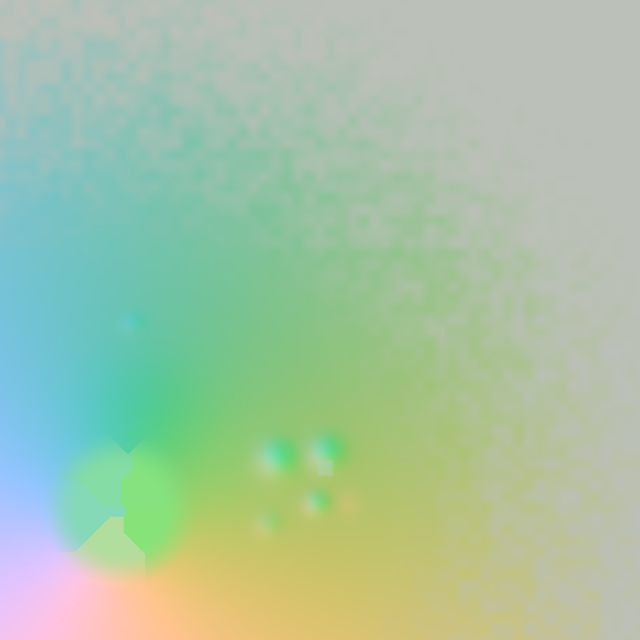
This background is drawn by a three.js fragment shader. Its source:

```glsl
// A soft colour wheel turning around a pole near the lower left, fading to grainy grey.
// Red and blue follow the direction from the pole; a faceted mint patch built from
// diamond-metric cells covers the pole, and a few small glints sit beside it.

varying vec2 vUv;

const vec2 POLE = vec2(0.17, 0.17);
const vec3 GREY = vec3(0.735, 0.752, 0.722);

float hash(vec2 cell) {
  vec3 h = fract(vec3(cell.xyx) * 0.1031);
  h += dot(h, h.yzx + 33.33);
  return fract((h.x + h.y) * h.z);
}

float valueNoise(vec2 p) {
  vec2 i = floor(p);
  vec2 f = fract(p);
  f = f * f * (3.0 - 2.0 * f);
  float low = mix(hash(i), hash(i + vec2(1.0, 0.0)), f.x);
  float high = mix(hash(i + vec2(0.0, 1.0)), hash(i + vec2(1.0, 1.0)), f.x);
  return mix(low, high, f.y);
}

float grain(vec2 p) {
  return 0.65 * valueNoise(p * 58.0) + 0.35 * valueNoise(p * 27.0 + 19.0) - 0.5;
}

float glow(vec2 p, vec2 center, float radius) {
  vec2 d = (p - center) / radius;
  return exp(-dot(d, d));
}

// Constant green, with red and blue opposed to the direction from the pole
vec3 colourWheel(vec2 p, vec2 pole) {
  vec2 q = p - pole;
  float dist = length(q);
  vec2 dir = q / max(dist, 0.001);
  float rough = smoothstep(0.36, 0.62, dist);
  float fade = 1.0 - smoothstep(0.35, 0.92, dist + 0.22 * rough * grain(p));
  float chroma = 0.31 * fade + 0.13 * glow(p, vec2(0.23, 0.35), 0.11);
  vec3 color = GREY - chroma * vec3(dir.y, 0.0, dir.x);
  color.g += 0.012 * fade + 0.05 * glow(p, vec2(0.25, 0.27), 0.15);
  return color;
}

// Colour of one facet from its place on the ring
vec3 facetColour(vec2 dir) {
  float low = pow(max(-dir.y, 0.0), 4.0);
  return vec3(0.52 + 0.19 * low, 0.87 + 0.02 * dir.x, 0.59 - 0.13 * dir.x);
}

// Five cells around a center, divided by diamond distance
vec3 facets(vec2 p, vec2 center, float ringRadius) {
  vec3 color = vec3(0.0);
  float nearest = 10.0;
  for (int i = 0; i < 5; i++) {
    float angle = radians(258.0 + 72.0 * float(i));
    vec2 dir = vec2(cos(angle), sin(angle));
    vec2 d = abs(p - center - dir * ringRadius);
    float dist = d.x + d.y;
    color = mix(color, facetColour(dir), smoothstep(-0.002, 0.002, nearest - dist));
    nearest = min(nearest, dist);
  }
  return color;
}

// Round fade with a pointed notch cut in the top
float patchMask(vec2 p, vec2 center, vec2 notchTip) {
  float body = 1.0 - smoothstep(0.065, 0.13, length(p - center));
  float notch = p.y - notchTip.y - abs(p.x - notchTip.x);
  return body * (1.0 - smoothstep(-0.002, 0.002, notch));
}

// Small spot: pale at left, green at right, warm below
vec3 glint(vec2 p, vec2 center, float radius, float strength) {
  vec2 d = (p - center) / radius;
  vec3 tint = vec3(-0.14, 0.09, 0.17);
  tint -= vec3(0.26, 0.0, 0.24) * d.x + vec3(0.2, 0.0, -0.04) * d.y;
  return strength * tint * exp(-dot(d, d));
}

float softBox(vec2 p, vec2 center, float halfSize) {
  vec2 d = abs(p - center) - halfSize;
  return 1.0 - smoothstep(-0.003, 0.003, max(d.x, d.y));
}

void main() {
  vec2 p = vUv;
  vec3 color = colourWheel(p, POLE);

  // Faceted patch over the pole
  vec2 patchCenter = vec2(0.187, 0.203);
  float mask = patchMask(p, patchCenter, vec2(0.2, 0.29));
  color = mix(color, facets(p, patchCenter, 0.07), mask);

  // Glints
  color += glint(p, vec2(0.433, 0.282), 0.028, 1.0);
  color += glint(p, vec2(0.509, 0.291), 0.026, 1.0);
  color += glint(p, vec2(0.495, 0.213), 0.019, 0.75);
  color += glint(p, vec2(0.42, 0.18), 0.020, 0.4);
  color += glint(p, vec2(0.208, 0.494), 0.017, 0.3);
  color += vec3(0.07, 0.0, 0.03) * glow(p, vec2(0.543, 0.213), 0.022);

  // Pale square beneath the second glint
  float square = softBox(p, vec2(0.508, 0.269), 0.012);
  color = mix(color, vec3(0.68, 0.82, 0.66), 0.65 * square);

  gl_FragColor = vec4(clamp(color, 0.0, 1.0), 1.0);
}
```
